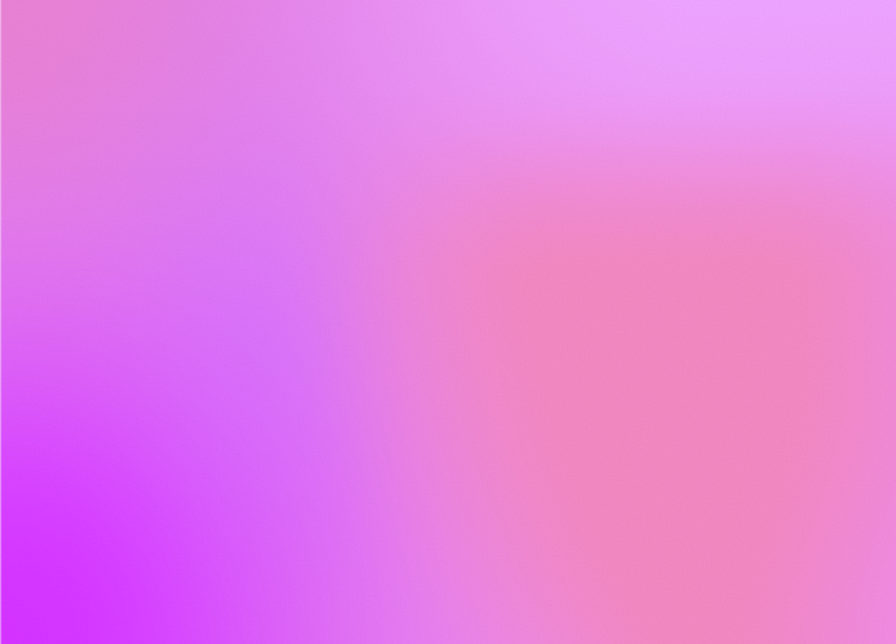
This background is drawn by a Shadertoy shader. Its source:

```glsl
// Soft mesh gradient: a violet glow at the lower left, a lilac haze at the
// upper right and a blurred rose panel, blended in layers over an orchid base.
// Fine gradient-noise grain and a faint pale left border finish the surface.

#define VIOLET_RADII vec2(0.34, 0.48)
#define VIOLET_POWER 2.3
#define BAND_AMOUNT  0.40
#define BLUSH_RADII  vec2(0.24, 0.30)
#define BLUSH_AMOUNT 0.70
#define HAZE_AMOUNT  0.92
#define ROSE_TOP     0.72
#define ROSE_BLUR    0.17
#define GRAIN_SCALE  290.0
#define GRAIN_AMOUNT 0.012
#define BORDER_WIDTH 0.0015
#define BORDER_AMOUNT 0.50

const vec3 ORCHID_LEFT  = vec3(0.885, 0.515, 0.920);
const vec3 ORCHID_RIGHT = vec3(0.925, 0.540, 0.930);
const vec3 VIOLET = vec3(0.830, 0.200, 1.020);
const vec3 IRIS   = vec3(0.810, 0.420, 1.020);
const vec3 LILAC  = vec3(0.920, 0.645, 1.000);
const vec3 BLUSH  = vec3(0.910, 0.500, 0.785);
const vec3 ROSE   = vec3(0.943, 0.530, 0.750);
const vec3 BORDER = vec3(0.970, 0.880, 0.980);

// Pseudo-random gradient direction for a lattice point
vec2 latticeGradient(vec2 cell) {
    vec3 q = fract(vec3(cell.xyx) * vec3(0.1031, 0.1030, 0.0973));
    q += dot(q, q.yzx + 33.33);
    float angle = 6.28318 * fract((q.x + q.y) * q.z);
    return vec2(cos(angle), sin(angle));
}

float gradientNoise(vec2 p) {
    vec2 cell = floor(p), f = fract(p);
    vec2 w = f * f * f * (f * (f * 6.0 - 15.0) + 10.0);
    vec2 e = vec2(0.0, 1.0);
    float a = dot(latticeGradient(cell), f);
    float b = dot(latticeGradient(cell + e.yx), f - e.yx);
    float c = dot(latticeGradient(cell + e.xy), f - e.xy);
    float d = dot(latticeGradient(cell + e.yy), f - e.yy);
    return mix(mix(a, b, w.x), mix(c, d, w.x), w.y);
}

// Bell-shaped falloff, squarer as the power grows
float glow(vec2 offset, vec2 radii, float power) {
    vec2 falloff = pow(abs(offset) / radii, vec2(power));
    return exp(-falloff.x - falloff.y);
}

// Blurred step that is half-way at zero
float softEdge(float d) {
    return smoothstep(-ROSE_BLUR, ROSE_BLUR, d);
}

// Rose panel with a curved left side and a receding lower right corner
float roseMask(vec2 uv) {
    float slope = max(1.0 - uv.y / 0.65, 0.0);
    float left = 0.46 + 0.15 * slope * slope;
    float right = 0.95 + 0.07 * smoothstep(0.0, 0.4, uv.y);
    return softEdge(uv.x - left) * softEdge(right - uv.x) * softEdge(ROSE_TOP - uv.y);
}

void mainImage(out vec4 fragColor, in vec2 fragCoord) {
    vec2 uv = fragCoord / iResolution.xy;

    // Colour layers
    vec3 color = mix(ORCHID_LEFT, ORCHID_RIGHT, smoothstep(0.2, 0.75, uv.x));
    float haze = smoothstep(0.2, 0.8, uv.x) * smoothstep(0.5, 1.05, uv.y);
    color = mix(color, LILAC, HAZE_AMOUNT * haze);
    color = mix(color, BLUSH, BLUSH_AMOUNT * glow(uv - vec2(0.0, 1.0), BLUSH_RADII, 2.0));
    color = mix(color, VIOLET, glow(uv, VIOLET_RADII, VIOLET_POWER));
    color = mix(color, IRIS, BAND_AMOUNT * glow(uv - vec2(0.29, 0.45), vec2(0.14, 0.32), 2.0));
    color = mix(color, ROSE, roseMask(uv));

    // Grain
    color += GRAIN_AMOUNT * gradientNoise(fragCoord / iResolution.y * GRAIN_SCALE);

    // Left border, antialiased by pixel coverage
    float coverage = clamp(BORDER_WIDTH * iResolution.x - fragCoord.x + 0.5, 0.0, 1.0);
    color = mix(color, BORDER, BORDER_AMOUNT * coverage);

    fragColor = vec4(clamp(color, 0.0, 1.0), 1.0);
}
```
